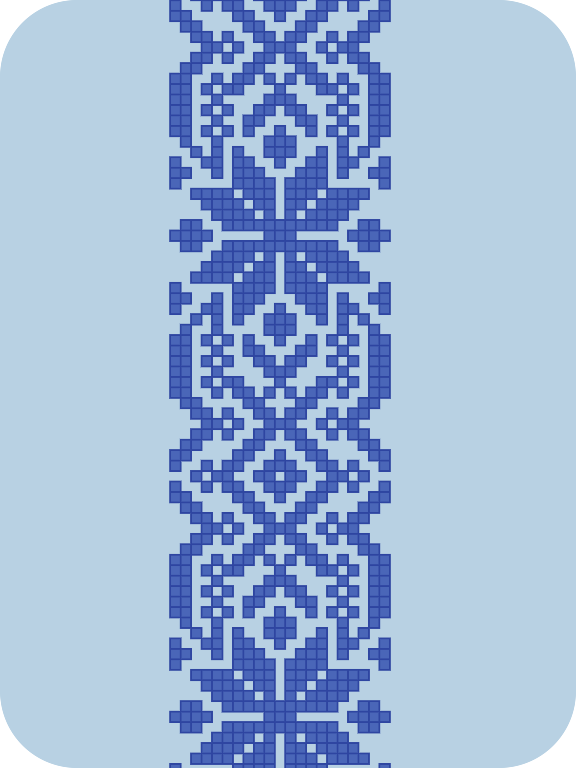
A Shadertoy shader for this pattern:

```glsl
const float CELL = 0.01362;                  // stitch size, in canvas heights
const float REPEAT_ROWS = 46.0;
const float HALF_COLUMNS = 10.0;
const float OUTLINE = 0.17;                  // seam width, in stitches
const vec2 STAR_CENTER = vec2(0.3646, 0.6931);
const vec3 PAPER = vec3(1.0);
const vec3 CLOTH = vec3(0.72, 0.82, 0.89);
const vec3 THREAD = vec3(0.29, 0.40, 0.72);
const vec3 SEAM = vec3(0.18, 0.27, 0.63);

float roundedBox(vec2 p, vec2 halfSize, float radius) {
    vec2 q = abs(p) - halfSize + radius;
    return length(max(q, 0.0)) + min(max(q.x, q.y), 0.0) - radius;
}

float coverage(float d, float blur) {
    return 1.0 - smoothstep(-0.5 * blur, 0.5 * blur, d);
}

bool between(int v, int low, int high) {
    return v >= low && v <= high;
}

int taxicab(ivec2 a, ivec2 b) {
    ivec2 d = abs(a - b);
    return d.x + d.y;
}

// Eight petals split along the diagonals, around a small cross
bool star(ivec2 s) {
    int low = min(s.x, s.y);
    int high = max(s.x, s.y);
    bool split = s.x == s.y && low > 1;
    return s.x + s.y <= 1 || (between(low, 1, 4) && high <= low + 4 && !split);
}

// Solid buds beside and below the star
bool buds(ivec2 s) {
    bool side = (s.y == 0 && between(s.x, 7, 10)) || (s.y == 1 && between(s.x, 8, 9));
    bool below = (s.x == 0 && between(s.y, 7, 10)) || (s.x == 1 && between(s.y, 8, 9));
    return side || below;
}

// Stem, beaded chain and outer border
bool frame(ivec2 s) {
    bool stem = s.x == 6 && between(s.y, 6, 9);
    bool beads = between(s.x, 5, 7) && between(s.y, 9, 15) && ((s.x + s.y) & 1) == 1;
    bool branch = s.x == s.y && between(s.x, 6, 10);
    bool border = between(s.x, 9, 10) && between(s.y, 10, 15);
    bool notch = taxicab(s, ivec2(10, 6)) <= 1;
    return stem || beads || branch || border || notch;
}

// Chevron and crossing zigzag strands
bool strands(ivec2 s) {
    bool chevron = s.x <= 3 && between(s.x + s.y, 13, 14) && s.y >= 10;
    bool tails = s.x <= 2 && s.y - s.x == 14;
    int away = abs(s.y - 18);
    bool inner = s.y >= 14 && between(s.x - away, 0, 1);
    bool outer = s.y >= 14 && between(s.x - away, 6, 7);
    return chevron || tails || inner || outer;
}

// Open rings and the hollow diamond
bool rings(ivec2 s) {
    return taxicab(s, ivec2(5, 18)) == 1
        || taxicab(s, ivec2(7, 23)) == 1
        || between(taxicab(s, ivec2(0, 23)), 1, 2);
}

// Fold a stitch into one quarter of the repeat
bool isStitched(vec2 id) {
    float halfRows = 0.5 * REPEAT_ROWS;
    float row = abs(mod(id.y + halfRows, REPEAT_ROWS) - halfRows);
    ivec2 s = ivec2(round(vec2(abs(id.x), row)));
    return s.x <= int(HALF_COLUMNS)
        && (star(s) || buds(s) || frame(s) || strands(s) || rings(s));
}

// x: distance to the stitched area, y: distance to the nearest seam
vec2 stitchDistance(vec2 grid) {
    vec2 home = round(grid);
    vec2 nearest = vec2(9.0);
    for (int j = -1; j <= 1; j++) {
        for (int i = -1; i <= 1; i++) {
            vec2 id = home + vec2(i, j);
            if (isStitched(id)) {
                vec2 q = abs(grid - id);
                float d = max(q.x, q.y) - 0.5;
                nearest = min(nearest, vec2(d, abs(d)));
            }
        }
    }
    return nearest;
}

void mainImage(out vec4 fragColor, in vec2 fragCoord) {
    float pixel = 1.0 / iResolution.y;
    vec2 p = fragCoord * pixel;
    vec2 halfCanvas = 0.5 * iResolution.xy * pixel;

    // Embroidered band
    vec2 stitch = stitchDistance((p - STAR_CENTER) / CELL);
    float blur = pixel / CELL;
    vec3 color = mix(CLOTH, THREAD, coverage(stitch.x, blur));
    color = mix(color, SEAM, coverage(stitch.y - 0.5 * OUTLINE, blur));

    // Rounded cloth edge
    float edge = roundedBox(p - halfCanvas, halfCanvas, 0.1);
    color = mix(PAPER, color, coverage(edge, pixel));
    fragColor = vec4(color, 1.0);
}
```
